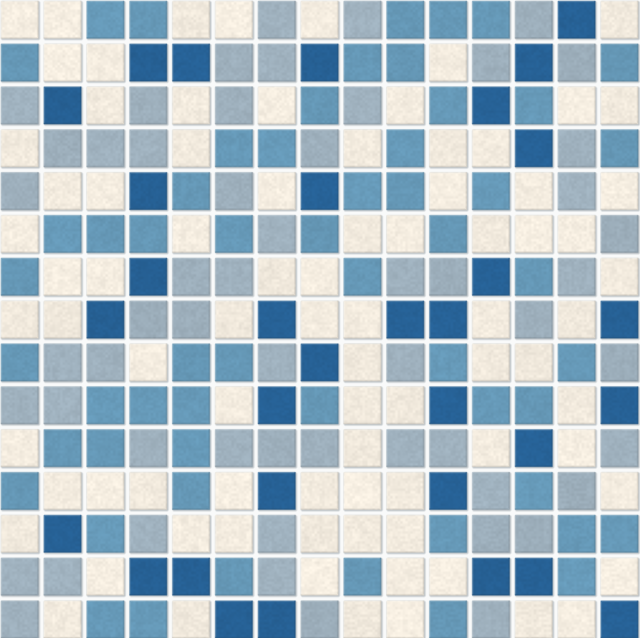
Reproduce this pattern procedurally as a Shadertoy shader.

```glsl
// Mosaic of square glazed tiles in cream, grey and two blues, set in white grout.

float hash(vec2 p) {
    return fract(sin(dot(p, vec2(127.1, 311.7))) * 43758.5453);
}

float noise(vec2 p) {
    vec2 i = floor(p), f = fract(p);
    f = f * f * (3.0 - 2.0 * f);
    return mix(mix(hash(i), hash(i + vec2(1, 0)), f.x),
               mix(hash(i + vec2(0, 1)), hash(i + vec2(1, 1)), f.x), f.y);
}

float roundedBox(vec2 p, float halfSize, float radius) {
    vec2 q = abs(p) - halfSize + radius;
    return length(max(q, 0.0)) + min(max(q.x, q.y), 0.0) - radius;
}

// Weighted choice of glaze; the lattice term keeps equal neighbours rare.
vec3 glaze(vec2 id) {
    float pick = fract(dot(id, vec2(0.755, 0.57)) + 0.55 * hash(id + 3.0));
    if (pick < 0.38) return vec3(0.955, 0.925, 0.875);
    if (pick < 0.60) return vec3(0.62, 0.69, 0.74);
    if (pick < 0.85) return vec3(0.40, 0.60, 0.72);
    return vec3(0.15, 0.38, 0.585);
}

void mainImage(out vec4 fragColor, in vec2 fragCoord) {
    // Grid of 15 by 15 tiles, counted from the top left
    float pixel = 14.94 / iResolution.x;
    vec2 p = vec2(fragCoord.x, iResolution.y - fragCoord.y) * pixel + 0.04;
    vec2 id = floor(p);
    vec2 local = fract(p) - 0.5;

    // Grout with a soft shadow to the lower right of each tile
    float shadow = 1.0 - smoothstep(-0.02, 0.045, roundedBox(local - 0.02, 0.44, 0.03));
    vec3 color = mix(vec3(0.975, 0.98, 0.98), vec3(0.66, 0.69, 0.71), 0.75 * shadow);

    // Glaze with cloudy mottling, fine grain and a small shift per tile
    vec3 tile = glaze(id);
    float cloud = noise(p * 6.0) - 0.5;
    float grain = noise(p * 17.0 + 40.0) - 0.5;
    tile *= 1.0 + 0.035 * cloud + 0.06 * grain + 0.03 * (hash(id + 71.0) - 0.5);

    // Bevel: lit on the upper left, dark on the lower right
    float lit = smoothstep(0.39, 0.44, max(-local.x, -local.y));
    float dark = smoothstep(0.385, 0.44, max(local.x, local.y));
    tile = mix(tile, vec3(0.93, 0.95, 0.96), 0.22 * lit * (1.0 - dark));
    tile *= 1.0 - 0.12 * dark;

    float edge = roundedBox(local, 0.44, 0.02);
    color = mix(color, tile, 1.0 - smoothstep(-pixel, pixel, edge));
    fragColor = vec4(color, 1.0);
}
```
